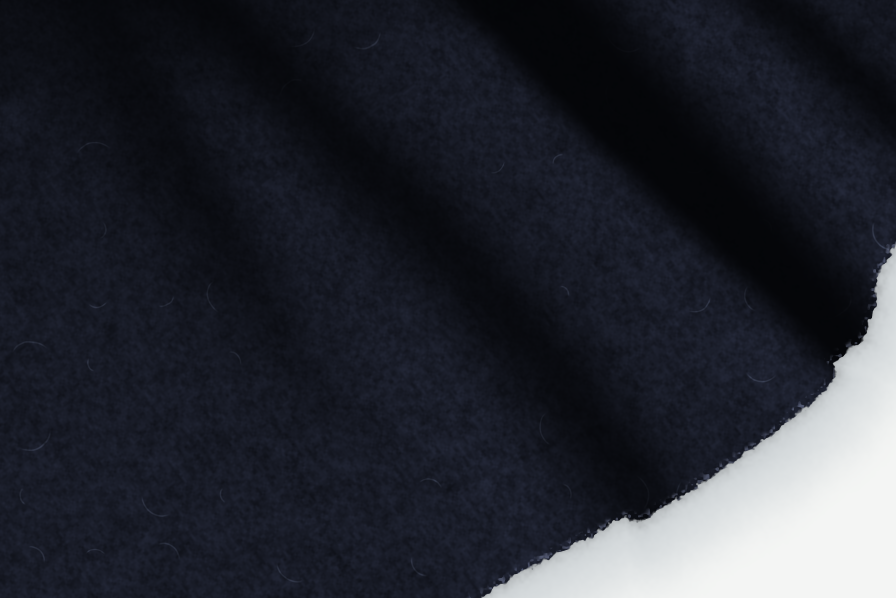
A Shadertoy shader for this texture:

```glsl
float hash(vec2 p) {
    vec3 k = fract(p.xyx * vec3(0.1031, 0.1030, 0.0973));
    k += dot(k, k.yzx + 33.33);
    return fract((k.x + k.y) * k.z);
}

float noise(vec2 p) {
    vec2 i = floor(p), f = fract(p);
    f = f * f * (3.0 - 2.0 * f);
    return mix(mix(hash(i), hash(i + vec2(1, 0)), f.x),
               mix(hash(i + vec2(0, 1)), hash(i + vec2(1, 1)), f.x), f.y);
}

float fbm(vec2 p) {
    float sum = 0.0, amp = 0.5;
    for (int i = 0; i < 4; i++) {
        sum += amp * noise(p);
        p = mat2(1.6, 1.2, -1.2, 1.6) * p + 7.3;
        amp *= 0.5;
    }
    return sum;
}

// Soft bump with a different width on each side
float bump(float d, float left, float right) {
    float t = d / (d < 0.0 ? left : right);
    return exp(-t * t);
}

// Signed distance to the pale tabletop, positive on the cloth
float tableDistance(vec2 p) {
    const int N = 17;
    vec2 v[N] = vec2[N](
        vec2(0.80, 1.0), vec2(0.86, 0.963), vec2(0.977, 0.902), vec2(1.045, 0.864),
        vec2(1.07, 0.874), vec2(1.17, 0.81), vec2(1.27, 0.742), vec2(1.367, 0.664),
        vec2(1.4, 0.627), vec2(1.392, 0.607), vec2(1.445, 0.566), vec2(1.465, 0.51),
        vec2(1.468, 0.46), vec2(1.5, 0.404), vec2(1.7, 0.15), vec2(1.7, 1.3), vec2(0.5, 1.2));
    float d = 1e3, side = 1.0;
    for (int i = 0, j = N - 1; i < N; j = i, i++) {
        vec2 e = v[j] - v[i], w = p - v[i];
        vec2 off = w - e * clamp(dot(w, e) / dot(e, e), 0.0, 1.0);
        d = min(d, dot(off, off));
        bvec3 c = bvec3(p.y >= v[i].y, p.y < v[j].y, e.x * w.y > e.y * w.x);
        if (all(c) || all(not(c))) side = -side;
    }
    return side * sqrt(d);
}

// Light falling on the folds
float foldLight(vec2 p) {
    float x = p.x + 0.035 * (fbm(p * 5.0) - 0.5), y = p.y;
    float seamFold = x - 0.16 - 0.55 * y;
    float midFold = x - 0.33 - 1.15 * y + 0.3 * y * y;
    float deepEdge = x - 0.76 - 1.05 * y;
    float rightRidge = x - 0.96 - 0.86 * y;
    float cornerFold = x - 1.29 - 1.13 * y;

    float light = 0.53 + 0.14 * smoothstep(0.2, 0.9, y);
    light += 0.16 * bump(deepEdge + 0.13, 0.12, 0.09);
    light += 0.10 * bump(midFold + 0.22, 0.12, 0.10);
    light += 0.22 * bump(rightRidge - 0.21, 0.12, 0.12);
    light *= 1.0 - 0.72 * bump(midFold, 0.11, 0.08);
    light *= 1.0 - 0.6 * bump(seamFold, 0.11, 0.07) * (1.0 - smoothstep(0.3, 0.85, y));
    light *= 1.0 - 0.94 * smoothstep(-0.06, 0.025, deepEdge)
                        * (1.0 - smoothstep(-0.03, 0.15, rightRidge));
    light *= 1.0 - 0.75 * bump(cornerFold, 0.08, 0.06);
    light *= mix(0.5, 1.0, smoothstep(0.0, 0.4, y + 0.3 * x));
    vec2 knot = (p - vec2(0.01, 0.205)) / vec2(0.07, 0.05);
    return light + 0.17 * exp(-dot(knot, knot));
}

// Short curled hairs, one arc in some of the cells
float strayHairs(vec2 p) {
    vec2 cell = floor(p * 9.0), f = fract(p * 9.0) - 0.5;
    float seed = hash(cell + 3.0), radius = 0.12 + 0.22 * hash(cell + 19.0);
    vec2 facing = normalize(vec2(hash(cell + 41.0), hash(cell + 67.0)) - 0.5);
    float arc = smoothstep(0.022, 0.0, abs(length(f) - radius));
    return arc * smoothstep(0.55, 0.85, dot(normalize(f + 1e-4), facing)) * step(0.62, seed);
}

void mainImage(out vec4 fragColor, in vec2 fragCoord) {
    // Height is one unit and y runs downward
    vec2 p = vec2(fragCoord.x, iResolution.y - fragCoord.y) / iResolution.y;
    float pixel = 1.0 / iResolution.y;

    // Woolly surface, slightly drawn out along the folds
    vec2 grainP = mat2(0.8, 0.6, -0.6, 0.8) * p;
    float wool = noise(grainP * vec2(150, 115)) + 0.7 * noise(grainP * 260.0) - 0.85;
    float clumps = fbm(p * 32.0) - 0.47;
    float light = foldLight(p) * (1.0 + 0.42 * wool + 0.5 * clumps);

    // Twin rows of stitches on the seam and a faint hem line
    float along = p.y - 0.53;
    float across = p.x - 0.38 - 0.36 * along - 0.18 * along * along;
    float rows = bump(across, 0.004, 0.004) + bump(across - 0.026, 0.004, 0.004);
    float stitch = smoothstep(0.2, 0.6, abs(fract(p.y * 62.0 + across * 12.0) - 0.5) * 2.0);
    float seam = smoothstep(0.0, 0.35, along);
    light += seam * (0.15 * rows * (stitch - 0.6) - 0.12 * bump(across - 0.013, 0.008, 0.008));
    float hemLine = p.y - 0.86 + 0.42 * (p.x - 0.65);
    light -= 0.07 * bump(hemLine, 0.005, 0.005) * bump(p.x - 0.8, 0.2, 0.2);

    vec3 cloth = mix(vec3(0.014, 0.018, 0.028), vec3(0.135, 0.152, 0.215), max(light, 0.0));
    cloth += vec3(0.10, 0.11, 0.13) * strayHairs(p + 0.012 * fbm(p * 14.0)) * light;

    // Frayed hem with pale loops
    float edge = tableDistance(p) + 0.007 * (noise(p * 110.0) - 0.5) + 0.004 * (noise(p * 230.0) - 0.5);
    float loops = smoothstep(0.5, 0.85, noise(p * 190.0));
    cloth += vec3(0.20, 0.21, 0.25) * loops * bump(edge - 0.004, 0.005, 0.006);

    // Tabletop brightens away from the cloth
    float open = smoothstep(0.0, 0.16, -edge + 0.05 * (fbm(p * 4.0) - 0.5));
    vec3 table = mix(vec3(0.83, 0.85, 0.86), vec3(0.955, 0.96, 0.955), open);
    table *= 1.0 - 0.18 * exp(min(edge, 0.0) * 90.0);

    float clothMask = smoothstep(-1.2 * pixel, 1.2 * pixel, edge);
    fragColor = vec4(mix(table, cloth, clothMask), 1.0);
}
```
